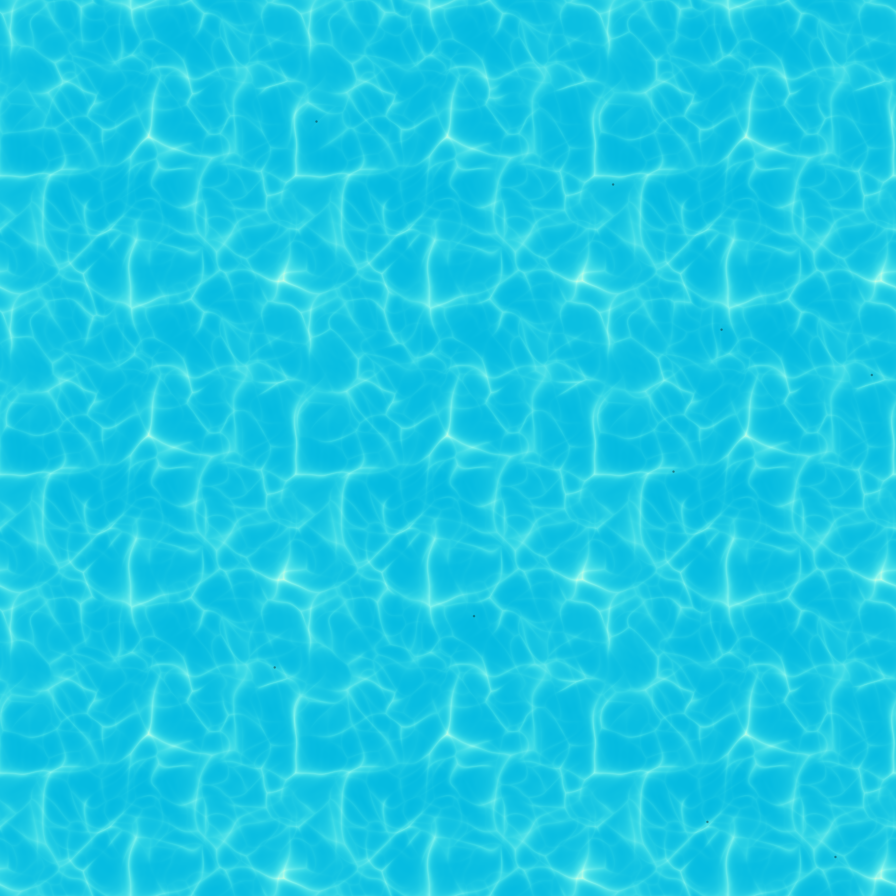
Write a WebGL 1 fragment shader that draws this texture.

```glsl
precision highp float;
// Sunlit pool water: a net of pale caustic lines over turquoise, repeated 3 x 3.
// Three wrapped cellular layers, bent by layered sines, add up to a light level
// that a colour ramp turns into water; a few cells differ from repeat to repeat.

uniform vec2 u_resolution;

const float TAU = 6.2831853;
const float REPEATS = 3.0;
const vec3 DEEP = vec3(0.02, 0.735, 0.88);
const vec3 SHALLOW = vec3(0.20, 0.84, 0.90);
const vec3 BRIGHT = vec3(0.51, 0.96, 0.93);
const vec3 GLINT = vec3(0.88, 1.0, 0.88);

vec2 hash2(vec2 p) {
  vec2 k = vec2(dot(p, vec2(127.1, 311.7)), dot(p, vec2(269.5, 183.3)));
  return fract(sin(k) * 43758.55);
}

// Random cell point; rare cells also depend on which repeat they lie in.
vec2 cellPoint(vec2 id, float cells, float seed) {
  vec2 tile = floor((id + 0.5) / cells);
  vec2 key = id - tile * cells + seed;
  float odd = step(0.94, hash2(key + 5.3).x);
  return 0.06 + 0.88 * hash2(key + odd * 19.0 * mod(tile, REPEATS));
}

// x: gap to the nearest cell border, y: gap to the nearest junction.
vec2 cellGaps(vec2 p, float cells, float seed) {
  vec2 g = p * cells;
  vec2 base = floor(g);
  vec3 near = vec3(9.0);
  for (int j = -1; j <= 1; j++) {
    for (int i = -1; i <= 1; i++) {
      vec2 id = base + vec2(float(i), float(j));
      float d = length(id + cellPoint(id, cells, seed) - g);
      if (d < near.x) near = vec3(d, near.xy);
      else if (d < near.y) near = vec3(near.x, d, near.y);
      else near.z = min(near.z, d);
    }
  }
  return near.yz - near.x;
}

// Bends space with sines of whole frequency, so each repeat still wraps.
vec2 bend(vec2 p, float freq, float amount, float phase) {
  vec2 a = TAU * freq * p.yx + phase;
  vec2 b = TAU * (freq + 1.0) * (p + p.yx * vec2(1.0, -1.0)) + phase * 2.3;
  return p + amount * (sin(a) + 0.5 * sin(b));
}

// Smooth wrapped patches from 0 to 1.
float patches(vec2 p, float freq, float phase) {
  vec2 a = TAU * freq * p + phase;
  float s = sin(a.x + 1.4 * sin(a.y + phase)) + sin(a.y + 1.7 * sin(a.x - phase));
  return smoothstep(-1.3, 1.7, s);
}

// A sharp line with a soft halo, brighter towards junctions.
float caustic(vec2 gaps, float width, float halo, float node) {
  float line = exp(-gaps.x / width) + 0.32 * exp(-gaps.x / halo);
  return line + node * exp(-gaps.y / (1.6 * width));
}

float lightLevel(vec2 p) {
  vec2 soft = bend(bend(p, 1.0, 0.03, 0.7), 3.0, 0.011, 2.1);
  vec2 wavy = bend(soft, 7.0, 0.0035, 4.2);
  vec2 wisp = bend(bend(p, 2.0, 0.035, 3.4), 6.0, 0.010, 1.2);

  float wide = caustic(cellGaps(wavy, 4.0, 3.0), 0.06, 0.25, 1.0);
  float small = caustic(cellGaps(bend(wavy, 4.0, 0.012, 5.1), 7.0, 31.0), 0.09, 0.3, 0.6);
  float fine = caustic(cellGaps(wisp, 11.0, 57.0), 0.14, 0.4, 0.3);

  float light = 1.65 * wide * mix(0.12, 1.0, patches(soft, 2.0, 0.9));
  light += 1.05 * small * mix(0.08, 1.0, patches(wisp, 3.0, 2.6));
  light += 0.42 * fine * patches(soft, 2.0, 4.4);

  // Broad shade and faint ripples.
  light += 0.16 * (patches(p, 1.0, 1.9) - 0.6);
  vec2 r = TAU * wisp;
  return light + 0.025 * sin(17.0 * r.x + 9.0 * r.y) * sin(13.0 * r.y - 11.0 * r.x);
}

vec3 waterColor(float light) {
  vec3 c = mix(DEEP, SHALLOW, clamp(light, 0.0, 1.0));
  c = mix(c, BRIGHT, clamp((light - 1.0) / 1.9, 0.0, 1.0));
  return mix(c, GLINT, clamp((light - 2.9) / 1.8, 0.0, 1.0));
}

// Tiny dark specks in a few cells.
float speck(vec2 p) {
  vec2 g = p * 6.0;
  vec2 key = mod(floor(g), 6.0 * REPEATS);
  vec2 center = 0.2 + 0.6 * hash2(key + 71.0);
  float present = step(0.97, hash2(key + 13.0).y);
  return present * (1.0 - smoothstep(0.01, 0.035, length(fract(g) - center)));
}

void main() {
  // Four samples per pixel keep the thin lines smooth.
  vec3 color = vec3(0.0);
  for (int j = 0; j < 2; j++) {
    for (int i = 0; i < 2; i++) {
      vec2 offset = 0.5 * vec2(float(i), float(j)) - 0.25;
      vec2 p = REPEATS * (gl_FragCoord.xy + offset) / u_resolution;
      color += 0.25 * waterColor(lightLevel(p)) * (1.0 - 0.4 * speck(p));
    }
  }
  gl_FragColor = vec4(color, 1.0);
}
```
